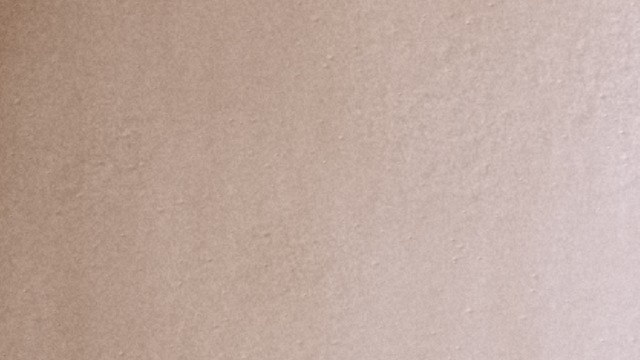
This texture is drawn by a WebGL 1 fragment shader. Its source:

```glsl
precision highp float;
// Softly lit, hand-smoothed plaster wall with faint folds, fine relief and small pits.
uniform vec2 u_resolution;

const vec3 SHADE_COLOR = vec3(0.595, 0.475, 0.395);
const vec3 CLAY_COLOR = vec3(0.746, 0.654, 0.604);
const vec3 LIGHT_COLOR = vec3(0.848, 0.788, 0.800);
const vec2 LIGHT_STEP = vec2(0.0030, -0.0024);
const float FOLD_DEPTH = 0.20;
const float CLOUD_DEPTH = 0.12;
const float RELIEF_DEPTH = 0.074;
const float PIT_DEPTH = 0.15;
const float PIT_CELL = 0.055;
const float PIT_CHANCE = 0.36;
const float GRAIN_SCALE = 235.0;
const float GRAIN_DEPTH = 0.046;

float hash(vec2 p) {
  vec3 q = fract(vec3(p.xyx) * 0.1031);
  q += dot(q, q.yzx + 33.33);
  return fract((q.x + q.y) * q.z);
}

float noise(vec2 p) {
  vec2 cell = floor(p);
  vec2 f = fract(p);
  f = f * f * (3.0 - 2.0 * f);
  float low = mix(hash(cell), hash(cell + vec2(1.0, 0.0)), f.x);
  float high = mix(hash(cell + vec2(0.0, 1.0)), hash(cell + 1.0), f.x);
  return mix(low, high, f.y);
}

float fbm(vec2 p) {
  float sum = 0.0;
  float weight = 0.5;
  for (int i = 0; i < 4; i++) {
    sum += weight * noise(p);
    p = mat2(0.8, 0.6, -0.6, 0.8) * p * 2.03 + 17.0;
    weight *= 0.5;
  }
  return sum / 0.9375;
}

// Trowelled surface: grain slightly drawn out along a falling diagonal.
float surfaceHeight(vec2 p) {
  vec2 along = vec2(dot(p, vec2(0.77, -0.64)), dot(p, vec2(0.64, 0.77)));
  float strokes = noise(along * vec2(42.0, 95.0) + 40.0);
  float lumps = noise(p * 32.0 + 90.0);
  float fine = noise(p * 140.0 + 70.0);
  return strokes + 0.8 * lumps + 0.4 * fine;
}

// Scattered nicks: each has a lit rim beside a shaded hollow.
float pits(vec2 p) {
  float sum = 0.0;
  vec2 base = floor(p / PIT_CELL);
  for (int j = -1; j <= 1; j++) {
    for (int i = -1; i <= 1; i++) {
      vec2 cell = base + vec2(float(i), float(j)) + 50.0;
      vec2 jitter = vec2(hash(cell + 3.1), hash(cell + 8.7));
      vec2 d = p - (cell - 50.0 + jitter) * PIT_CELL;
      float size = mix(0.003, 0.0075, pow(hash(cell + 21.3), 2.0));
      float present = step(hash(cell + 12.9), PIT_CHANCE);
      vec2 q = d / (size * vec2(1.25, 0.9));
      float slope = dot(q, vec2(-0.65, 0.76));
      float strength = mix(0.3, 1.0, hash(cell + 31.7));
      sum += present * strength * slope * exp(-dot(q, q));
    }
  }
  return sum;
}

// Broad light from the right, with a dim left edge and upright folds.
float wallTone(vec2 uv, vec2 p) {
  float tone = 0.05 + 0.80 * uv.x + 0.17 * (1.0 - uv.y);
  tone -= 0.16 * exp(-uv.x * 14.0) * (0.4 + 0.6 * uv.y);
  vec2 bend = vec2(0.12 * noise(p * 2.0 + 5.0), 0.0);
  float folds = fbm((p + bend) * vec2(6.5, 1.5) + 11.0) - 0.5;
  float clouds = fbm(p * 4.0 + 30.0) - 0.5;
  return tone + FOLD_DEPTH * folds + CLOUD_DEPTH * clouds;
}

vec3 wallColor(float tone) {
  float t = clamp(tone, 0.0, 1.0);
  vec3 color = mix(SHADE_COLOR, CLAY_COLOR, pow(min(t * 2.0, 1.0), 0.75));
  return mix(color, LIGHT_COLOR, max(t * 2.0 - 1.0, 0.0));
}

void main() {
  vec2 uv = gl_FragCoord.xy / u_resolution;
  vec2 p = gl_FragCoord.xy / u_resolution.y;

  vec3 color = wallColor(wallTone(uv, p));

  // Relief is stronger in worn patches and toward the light.
  float worn = smoothstep(0.3, 0.75, fbm(p * 3.5 + 60.0));
  float roughness = mix(0.35, 1.0, worn) * mix(0.75, 1.1, uv.x);
  float relief = surfaceHeight(p + LIGHT_STEP) - surfaceHeight(p - LIGHT_STEP);
  float shading = RELIEF_DEPTH * roughness * relief + PIT_DEPTH * pits(p);

  // Fine sandy grain, most visible in the shade.
  float grain = noise(p * GRAIN_SCALE) + noise(p * GRAIN_SCALE * 0.57 + 23.0) - 1.0;
  shading += GRAIN_DEPTH * grain * mix(1.0, 0.65, uv.x);

  gl_FragColor = vec4(clamp(color + shading, 0.0, 1.0), 1.0);
}
```
